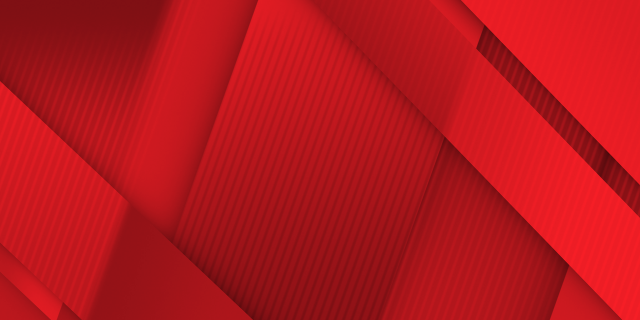
Write a WebGL 1 fragment shader that draws this background.

```glsl
precision highp float;
// Overlapping red diagonal panels with fine slanted pinstripes and soft shadows.
uniform vec2 u_resolution;

// Tint multiplied by each panel's brightness
const vec3 RED_TINT = vec3(1.0, 0.122, 0.155);

// Steep seams: position along x + STEEP_SLANT * y (y points down, height = 1)
const float STEEP_SLANT = 0.357;
const float SEAM_LEFT = 0.534;
const float SEAM_FOLD = 0.625;
const float SEAM_CENTER = 0.807;
const float SEAM_RIGHT = 1.542;
const float SEAM_FAR = 2.075;

// Falling bands: edges along y - LOW_SLOPE * x and x - y / HIGH_SLOPE
const float LOW_SLOPE = 0.944;
const float LOW_TOP = 0.253;
const float LOW_BOTTOM = 0.758;
const float LOW_STRIP_END = 0.849;
const float HIGH_SLOPE = 1.033;
const float HIGH_START = 0.977;
const float HIGH_END = 1.341;
const float CORNER_START = 1.440;

// Pinstripes and surface grain
const float STRIPE_PERIOD = 0.026;
const float STRIPE_DEPTH = 0.085;
const float GRAIN_CELLS = 256.0;
const float GRAIN_DEPTH = 0.008;

float hash(vec2 p) {
  vec3 q = fract(vec3(p.xyx) * 0.1031);
  q += dot(q, q.yzx + 33.33);
  return fract((q.x + q.y) * q.z);
}

// Antialiased step: 1 where d is positive
float cover(float d) {
  float e = 0.8 / u_resolution.y;
  return smoothstep(-e, e, d);
}

// Darkening that fades with distance d from a casting edge
float shadow(float d, float width, float depth) {
  return 1.0 - depth * exp(-max(d, 0.0) / width);
}

// Thin line profile repeated along the steep coordinate
float pinstripe(float s) {
  float wave = abs(fract(s / STRIPE_PERIOD) - 0.5) * 2.0;
  return smoothstep(0.35, 0.95, wave);
}

void main() {
  vec2 p = gl_FragCoord.xy / u_resolution.y;
  p.y = 1.0 - p.y;
  float steep = p.x + STEEP_SLANT * p.y;
  float low = p.y - LOW_SLOPE * p.x;
  float high = p.x - p.y / HIGH_SLOPE;
  float line = pinstripe(steep) * STRIPE_DEPTH;

  // Steep panels at the back, left to right
  float light = mix(0.50, 0.74, smoothstep(0.0, 0.5, p.y));
  light += line * smoothstep(0.05, 0.35, p.y);

  float ribbon = mix(0.72, 0.80, smoothstep(SEAM_LEFT, SEAM_FOLD, steep));
  ribbon += 0.04 * p.y + line * 0.6 * (1.0 - smoothstep(0.57, 0.66, steep));
  ribbon *= shadow(SEAM_CENTER - steep, 0.055, 0.30);
  light = mix(light, ribbon, smoothstep(-0.035, 0.035, steep - SEAM_LEFT));

  float center = mix(0.86, 0.56, smoothstep(-0.1, 1.1, p.y));
  center += 0.04 * exp(-(steep - SEAM_CENTER) / 0.12);
  center -= line * smoothstep(0.0, 0.15, p.y) * 0.9;
  light = mix(light, center, cover(steep - SEAM_CENTER));

  float right = mix(0.64, 0.71, smoothstep(0.45, 1.0, p.y)) + line * 0.6;
  right *= shadow(steep - SEAM_RIGHT, 0.045, 0.24);
  right *= shadow(SEAM_FAR - steep, 0.09, 0.28);
  light = mix(light, right, cover(steep - SEAM_RIGHT));
  light += 0.09 * exp(-pow((steep - SEAM_RIGHT - 0.012) / 0.005, 2.0));
  light = mix(light, 0.81, cover(steep - SEAM_FAR));

  // Shadows that both bands cast on the back panels
  light *= shadow(LOW_TOP - low, 0.05, 0.26);
  light *= shadow(HIGH_START - high, 0.045, 0.28);

  // Lower left band, folded into a bright and a dark half
  float lowBright = mix(0.88, 0.76, smoothstep(0.25, 0.95, p.y));
  lowBright += line * 0.7 - 0.03;
  float lowDark = mix(0.58, 0.68, smoothstep(0.62, 1.1, steep));
  float lowBand = mix(lowBright, lowDark, smoothstep(-0.025, 0.025, steep - SEAM_FOLD));
  light = mix(light, lowBand, cover(low - LOW_TOP));

  // Narrow strip and corner beneath the lower left band
  float lowStrip = mix(0.74, 0.88, smoothstep(0.0, 0.13, p.x));
  lowStrip = mix(lowStrip, 0.66, cover(steep - SEAM_LEFT));
  lowStrip *= shadow(low - LOW_BOTTOM, 0.025, 0.22);
  light = mix(light, lowStrip, cover(low - LOW_BOTTOM));
  float lowCorner = 0.74 * shadow(low - LOW_STRIP_END, 0.04, 0.16);
  lowCorner = mix(lowCorner, 0.66, cover(steep - SEAM_LEFT));
  light = mix(light, lowCorner, cover(low - LOW_STRIP_END));

  // Upper right band, brighter past the seam
  float across = (high - HIGH_START) / (HIGH_END - HIGH_START);
  float highDim = mix(0.62, 0.79, clamp(across * 0.8 + p.y * 0.5, 0.0, 1.0)) + line * 0.3;
  float highBright = mix(0.80, 0.93, smoothstep(1.5, 2.1, steep)) + line * 0.4;
  float highBand = mix(highDim, highBright, smoothstep(-0.03, 0.03, steep - SEAM_RIGHT));
  light = mix(light, highBand, cover(high - HIGH_START));

  // Recessed channel between the band and the corner panel
  float channel = mix(0.84, 0.70, smoothstep(HIGH_END, CORNER_START, high));
  float recess = 0.55 + line * 1.3;
  recess *= shadow(abs(steep - SEAM_FAR), 0.03, 0.35);
  recess *= shadow(steep - SEAM_RIGHT, 0.04, 0.25);
  channel = mix(channel, recess, cover(steep - SEAM_RIGHT));
  channel *= shadow(CORNER_START - high, 0.02, 0.25);
  light = mix(light, channel, cover(high - HIGH_END));

  // Bright corner panel
  float corner = mix(0.91, 0.86, smoothstep(CORNER_START, 2.0, high)) + line * 0.2;
  light = mix(light, corner, cover(high - CORNER_START));

  light += (hash(floor(p * GRAIN_CELLS)) - 0.5) * GRAIN_DEPTH;
  gl_FragColor = vec4(light * RED_TINT, 1.0);
}
```
